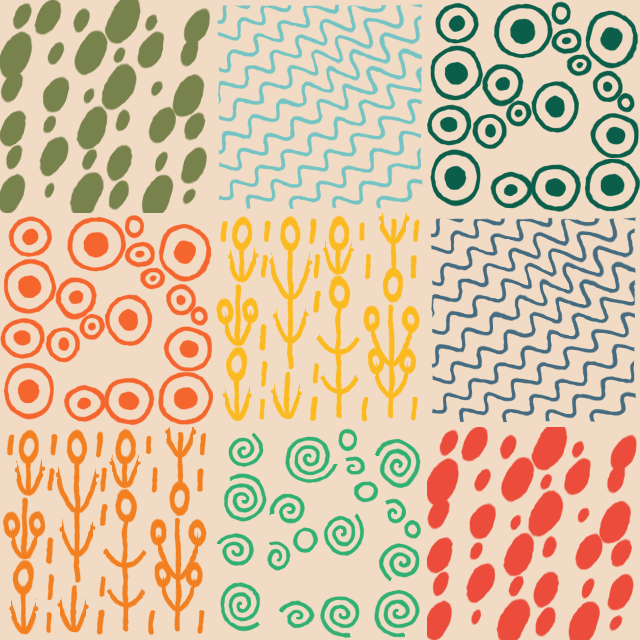
A Shadertoy shader for this pattern:

```glsl
float hash(vec2 p) {
    return fract(sin(dot(p, vec2(127.1, 311.7))) * 43758.5453);
}

float noise(vec2 p) {
    vec2 i = floor(p), f = fract(p);
    f = f * f * (3.0 - 2.0 * f);
    return mix(mix(hash(i), hash(i + vec2(1, 0)), f.x),
               mix(hash(i + vec2(0, 1)), hash(i + vec2(1, 1)), f.x), f.y);
}

float segment(vec2 p, vec2 a, vec2 b) {
    vec2 pa = p - a, ba = b - a;
    return length(pa - ba * clamp(dot(pa, ba) / dot(ba, ba), 0.0, 1.0));
}

float ellipse(vec2 p, vec2 r) {
    return (length(p / r) - 1.0) * min(r.x, r.y);
}

// Slanted pebbles, large and small in turn
float pebbles(vec2 p) {
    float d = 1.0;
    for (int k = 0; k < 36; k++) {
        vec2 id = vec2(k % 6, k / 6);
        vec2 jitter = vec2(hash(id), hash(id + 17.0)) - 0.5;
        vec2 q = p - (id + 0.5 + 0.35 * jitter) / 6.1;
        float size = hash(id + 41.0);
        float len = (k + k / 6) % 2 == 0 ? mix(0.085, 0.12, size) : mix(0.035, 0.075, size);
        q = mat2(0.9, 0.42, -0.42, 0.9) * q;
        d = min(d, ellipse(q, len * vec2(0.56, 1.0)));
    }
    return d;
}

// Rising wavy lines, swelling toward the upper right
float waves(vec2 p) {
    float u = dot(p, vec2(0.86, 0.5)), v = dot(p, vec2(-0.5, 0.86));
    vec2 toSwell = p - vec2(0.72, 0.75);
    float amp = 0.033 + 0.025 * exp(-12.0 * dot(toSwell, toSwell));
    float phase = 42.0 * u + 12.0 * v + 2.5 * noise(p * 3.0);
    float slope = amp * cos(phase);
    float f = (v - amp * sin(phase)) / 0.105;
    float line = abs(fract(f) - 0.5) * 0.105 / length(vec2(42.0 * slope, 1.0 - 12.0 * slope));
    vec2 edge = abs(p - 0.5) - 0.475;
    return max(line - 0.0085, max(edge.x, edge.y));
}

float ring(vec2 q, float r) {
    float d = abs(length(q) - r) - 0.0105;
    return r > 0.04 ? min(d, length(q) - r * (0.27 + 1.7 * r)) : d;
}

float spiral(vec2 q, float r, float turn) {
    if (r < 0.048) return abs(length(q) - r) - 0.009;
    float a = fract(atan(q.y, q.x) / 6.2832 + turn);
    float winding = clamp(round(length(q) / 0.042 - a), 0.0, floor(r / 0.042 - a));
    return abs(length(q) - 0.042 * (winding + a)) - 0.009;
}

// Greedy packing: candidates shrink until the gaps are filled
float packedRounds(vec2 p, bool spirals) {
    vec3 placed[44];
    int count = 0;
    float d = 1.0;
    for (int k = 0; k < 180 && count < 44; k++) {
        float target = mix(0.125, 0.03, sqrt(float(k) / 180.0));
        vec2 pos = vec2(hash(vec2(k, 1.7)), hash(vec2(k, 8.3)));
        pos = clamp(pos, 0.02 + target, 0.98 - target);
        float r = target;
        for (int j = 0; j < count && r > 0.75 * target; j++)
            r = min(r, distance(pos, placed[j].xy) - placed[j].z - 0.024);
        if (r <= 0.75 * target) continue;
        placed[count++] = vec3(pos, r);
        vec2 q = (p - pos) * (1.0 + 0.06 * sin(vec2(k, k + 2)));
        d = min(d, spirals ? spiral(q, r, hash(pos)) : ring(q, r));
    }
    return d;
}

// Pair of arms curving up from the stem
float arms(vec2 q, float w, float rise) {
    q.x = abs(q.x);
    if (q.x > w) return distance(q, vec2(w, rise));
    return abs(q.y - rise * q.x * q.x / (w * w)) / length(vec2(1.0, 2.0 * rise * q.x / (w * w)));
}

// Four columns of stems, each cut into two or three plants
float plants(vec2 p) {
    vec2 cuts[4] = vec2[4](vec2(0.67, 0.37), vec2(0.26, 0.03), vec2(0.7, 0.03), vec2(0.58, 0.03));
    float d = 1.0;
    for (int k = 0; k < 12; k++) {
        int c = k / 3, row = k % 3;
        float top = row == 0 ? 0.98 : row == 1 ? cuts[c].x : cuts[c].y;
        float base = row == 0 ? cuts[c].x : row == 1 ? cuts[c].y : 0.02;
        float h = top - base - 0.035;
        if (h < 0.1) continue;
        bool tall = h > 0.4, armBuds = row == 1 && c % 3 == 0;
        bool budBelow = row == 0 && c == 3, bare = armBuds || (row == 1 && c == 1);
        vec2 q = p - vec2(0.125 + 0.235 * float(c) + 0.03 * (hash(vec2(k, 5)) - 0.5), base + 0.02);
        float foot = budBelow ? 0.13 : 0.0, tip = bare || budBelow ? h : h - 0.12;
        d = min(d, segment(q, vec2(0, foot), vec2(0, tip)));
        if (!bare) d = min(d, abs(ellipse(q - vec2(0, budBelow ? 0.065 : h - 0.06), vec2(0.036, 0.06))));
        for (int tier = 0; tier < (tall ? 2 : 1); tier++) {
            float t = float(tier);
            float start = tall ? h * (0.18 + 0.29 * t) : budBelow ? h - 0.1 : 0.0;
            float w = tall ? 0.075 + 0.015 * t : 0.06;
            float rise = c == 2 && tall ? 0.06 : tall ? 0.12 + 0.05 * t : 0.11;
            vec2 arm = q - vec2(0, start);
            d = min(d, arms(arm, w, rise));
            if (armBuds) d = min(d, abs(ellipse(vec2(abs(arm.x) - w, arm.y - rise - 0.042), vec2(0.027, 0.042))));
        }
    }
    return d;
}

// Plants with short dashes wherever there is room
float garden(vec2 p) {
    vec2 id = floor(vec2((p.x - 0.125) / 0.235, p.y * 6.0));
    vec2 mid = vec2(0.2425 + 0.235 * id.x, (id.y + 0.5) / 6.0);
    mid.x = clamp(mid.x + 0.03 * (hash(id) - 0.5), 0.05, 0.95);
    vec2 reach = vec2(0.003, 0.035 + 0.015 * hash(id + 9.0));
    float room = min(plants(mid), min(plants(mid + reach), plants(mid - reach)));
    float d = plants(p);
    if (room > 0.03) d = min(d, segment(p, mid - reach, mid + reach));
    return d - 0.0115;
}

void mainImage(out vec4 fragColor, in vec2 fragCoord) {
    vec2 grid = 3.0 * fragCoord / iResolution.xy;
    ivec2 cell = clamp(ivec2(grid), 0, 2);
    vec2 p = grid - vec2(cell);
    int panel = cell.x + 3 * (2 - cell.y);
    int motif = int[9](0, 1, 2, 2, 3, 1, 3, 4, 0)[panel];
    vec3 inks[9] = vec3[9](
        vec3(0.47, 0.51, 0.30), vec3(0.46, 0.77, 0.77), vec3(0.04, 0.37, 0.29),
        vec3(0.96, 0.40, 0.18), vec3(0.99, 0.73, 0.13), vec3(0.27, 0.42, 0.50),
        vec3(0.95, 0.50, 0.13), vec3(0.19, 0.69, 0.45), vec3(0.92, 0.30, 0.23));

    // Hand-drawn wobble
    p += 0.012 * (vec2(noise(p * 14.0), noise(p * 14.0 + 31.0)) - 0.5);
    p += 0.004 * (vec2(noise(p * 60.0), noise(p * 60.0 + 53.0)) - 0.5);

    float d = motif == 0 ? pebbles(p) : motif == 1 ? waves(p) : motif == 3 ? garden(p) : packedRounds(p, motif == 4);
    float soft = 2.5 / iResolution.y;
    float ink = 1.0 - smoothstep(-soft, soft, d);
    fragColor = vec4(mix(vec3(0.95, 0.86, 0.77), inks[panel], ink), 1.0);
}
```
